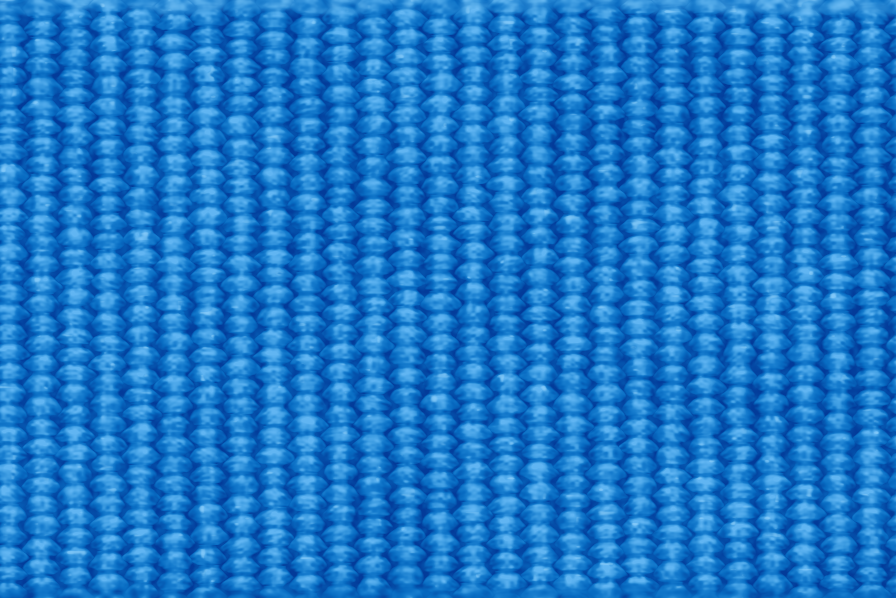
Give the GLSL for this texture, as a Shadertoy shader.

```glsl
// Woven blue webbing: upright ribbed cords whose pointed lobes interlock
// with the necks of their neighbours. Each cord gives a tone, the highest
// one wins, and a six-step ramp of blues turns the tone into colour.

const float COLUMNS = 27.0;        // cords across
const float ROWS = 30.0;           // lobes along each cord
const float COLUMN_SHIFT = 0.236;  // sideways phase, in cords
const float NECK_WIDTH = 0.35;     // half widths, in cords
const float LOBE_WIDTH = 0.57;
const float EDGE_SOFTNESS = 0.07;
const float ROW_WOBBLE = 0.30;     // drift of the lobes along a cord
const float SIDE_TONE = 0.25;      // flanks of a cord
const float RIDGE_TONE = 0.50;     // added along its middle
const float CREST_TONE = 0.20;     // added on top of each lobe
const float CREASE_DEPTH = 0.40;
const float FIBRE_STRENGTH = 0.30;
const float SELVAGE = 0.026;       // height of the border strips
const vec3 FLECK_COLOR = vec3(0.66, 0.87, 1.0);
const vec3 BLUES[6] = vec3[6](
    vec3(0.01, 0.23, 0.60), vec3(0.02, 0.33, 0.68), vec3(0.03, 0.42, 0.76),
    vec3(0.09, 0.49, 0.81), vec3(0.25, 0.62, 0.89), vec3(0.38, 0.71, 0.95));

float hash(vec2 p) {
    vec3 q = fract(p.xyx * vec3(0.1031, 0.1030, 0.0973));
    q += dot(q, q.yzx + 33.33);
    return fract((q.x + q.y) * q.z);
}

float noise(vec2 p) {
    vec2 i = floor(p), f = fract(p);
    f = f * f * (3.0 - 2.0 * f);
    return mix(mix(hash(i), hash(i + vec2(1, 0)), f.x),
               mix(hash(i + vec2(0, 1)), hash(i + vec2(1, 1)), f.x), f.y);
}

vec3 blueRamp(float tone) {
    float s = clamp(tone, 0.0, 1.0) * 5.0;
    vec3 color = BLUES[0];
    for (int i = 1; i < 6; i++)
        color = mix(color, BLUES[i], clamp(s - float(i - 1), 0.0, 1.0));
    return color;
}

// Tone of one cord at grid position g; zero outside the cord.
float cordTone(vec2 g, float column, float softness) {
    float x = g.x - column - 0.5;
    float y = g.y + 0.5 * mod(column, 2.0) + 0.2 * hash(vec2(column, 3.0))
            + ROW_WOBBLE * noise(vec2(column * 7.0, g.y * 0.45));
    float tilt = hash(vec2(column, floor(y)) + 5.0) - 0.5;
    y += 0.5 * x * x;                        // lobes sag at the sides
    float row = floor(y), v = fract(y) - 0.5;
    float variation = hash(vec2(column, row) + 17.0) - 0.5;

    // Outline swells from neck to lobe
    float bulge = smoothstep(0.0, 1.0, 1.0 - 2.0 * abs(v));
    float halfWidth = mix(NECK_WIDTH, LOBE_WIDTH + 0.1 * variation, bulge);
    halfWidth += 0.07 * (noise(vec2(x * 3.0 + column * 5.0, y * 5.0)) - 0.5);
    float mask = 1.0 - smoothstep(halfWidth - softness, halfWidth + softness, abs(x));

    // Bright ridge, darker flanks and a highlight on the upper side
    float ridge = 1.0 - smoothstep(0.06, 0.50, abs(x + 0.08 * tilt));
    float tone = SIDE_TONE + RIDGE_TONE * ridge + 0.14 * variation * bulge;
    tone += CREST_TONE * exp(-pow((v - 0.18) / 0.15, 2.0));

    // Thin crease between lobes, deepest at the sides and partly worn away
    float crease = smoothstep(0.32, 0.46, abs(v));
    float wear = 0.6 + 0.7 * noise(vec2(x * 2.0 + column * 11.0, y * 1.3));
    tone -= CREASE_DEPTH * crease * wear * mix(1.0, 0.5, ridge);

    // Fine filaments fanning out over each lobe
    vec2 fibre = vec2(x * 7.0 + column * 9.0, y * 7.0 + x * 5.0 * tilt);
    tone += FIBRE_STRENGTH * (noise(fibre) - 0.5);
    return mask * max(tone, 0.0);
}

void mainImage(out vec4 fragColor, in vec2 fragCoord) {
    vec2 p = fragCoord / iResolution.xy;
    vec2 g = p * vec2(COLUMNS, ROWS) + vec2(COLUMN_SHIFT, 0.0);
    g.x += 0.09 * (noise(g * vec2(1.0, 1.7)) - 0.5);
    float softness = max(EDGE_SOFTNESS, COLUMNS / iResolution.x);

    // Overlap of the nearest cords above a dark, uneven ground
    float tone = 0.20 * noise(g * vec2(6.0, 3.0));
    float nearest = floor(g.x);
    for (int i = -1; i <= 1; i++)
        tone = max(tone, cordTone(g, nearest + float(i), softness));

    // Broad wear and grain
    tone += 0.13 * (noise(p * vec2(9.0, 6.0)) - 0.5);
    tone += 0.16 * (noise(g * vec2(8.0, 5.0) + 40.0) - 0.5);

    // Pale upper border and ragged, shaded lower border
    float ragged = 0.012 * (noise(vec2(g.x * 2.0, 5.0)) - 0.5);
    float upper = smoothstep(1.0 - SELVAGE, 1.0 - 0.4 * SELVAGE, p.y + ragged);
    float lower = 1.0 - smoothstep(0.2 * SELVAGE, SELVAGE, p.y + ragged);
    float tufts = noise(g * vec2(3.5, 3.0));
    tone = mix(tone, 0.5 + 0.5 * tufts, 0.6 * upper);
    tone = mix(tone, 0.75 * tufts, 0.65 * lower);
    vec3 color = blueRamp(tone);

    // Sparse glints on the raised threads
    float glint = smoothstep(0.84, 0.98, noise(g * vec2(3.0, 3.5) + 90.0));
    color = mix(color, FLECK_COLOR, 0.45 * glint * smoothstep(0.55, 0.9, tone));
    color = mix(color, FLECK_COLOR, 0.25 * upper * tufts);
    fragColor = vec4(color, 1.0);
}
```
